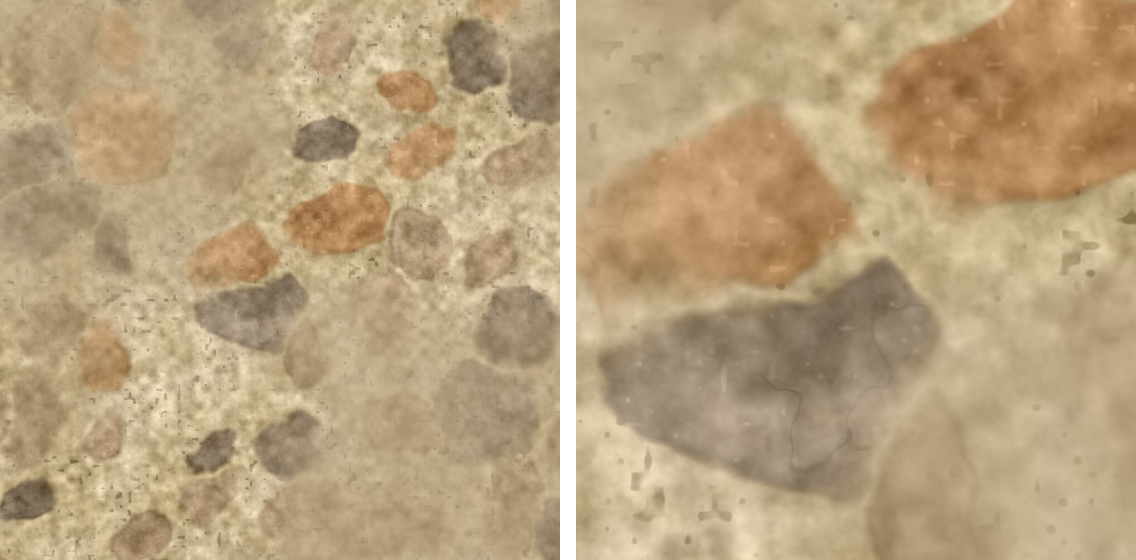
Left: the whole. Right: its middle third, enlarged.
Reproduce this texture procedurally as a WebGL 2 fragment shader.

```glsl
#version 300 es
precision highp float;
// Weathered wall of rounded field stones, half buried in pale sandy mortar.

uniform vec2 u_resolution;
out vec4 fragColor;

const float STONES_ACROSS = 6.2;
const float JITTER = 0.62;
const float MORTAR_GAP = 0.035;
const float LEAN = 0.95;
const float LEAN_SPREAD = 2.3;
const float EDGE_SHARP = 0.018;
const float EDGE_HAZY = 0.085;
const float GRAIN = 0.42;
const float PIT_DEPTH = 0.17;

const vec3 MORTAR_PALE = vec3(0.83, 0.76, 0.63);
const vec3 MORTAR_SAND = vec3(0.75, 0.67, 0.50);
const vec3 HAZE_COLOR = vec3(0.715, 0.635, 0.50);
const vec3 STONE_TAN = vec3(0.65, 0.545, 0.42);
const vec3 STONE_GREY = vec3(0.49, 0.425, 0.345);
const vec3 STONE_OCHRE = vec3(0.73, 0.555, 0.375);

float hash(vec2 p) {
    return fract(sin(dot(p, vec2(127.1, 311.7))) * 43758.5453);
}

float noise(vec2 p) {
    vec2 i = floor(p), f = fract(p);
    f = f * f * (3.0 - 2.0 * f);
    return mix(mix(hash(i), hash(i + vec2(1, 0)), f.x),
               mix(hash(i + vec2(0, 1)), hash(i + vec2(1, 1)), f.x), f.y);
}

float fbm(vec2 p) {
    float sum = 0.0, amp = 0.5;
    for (int i = 0; i < 4; i++) {
        sum += amp * noise(p);
        p = mat2(1.6, 1.2, -1.2, 1.6) * p + 17.3;
        amp *= 0.5;
    }
    return sum / 0.9375;
}

// Distance to one rounded, slightly boxy stone, in cell units.
float stoneDistance(vec2 p, vec2 cell) {
    vec2 jitter = vec2(hash(cell), hash(cell + 31.7)) - 0.5;
    vec2 q = p - cell - 0.5 - jitter * JITTER;
    float angle = LEAN + (hash(cell + 5.3) - 0.5) * LEAN_SPREAD;
    float c = cos(angle), s = sin(angle);
    q = mat2(c, -s, s, c) * q;
    float size = hash(cell + 12.9);
    float major = mix(0.31, 0.68, size * size);
    float minor = major * mix(0.58, 0.95, hash(cell + 23.1));
    float power = mix(2.0, 3.2, hash(cell + 47.5));
    vec2 e = pow(abs(q / vec2(major, minor)) + 1e-4, vec2(power));
    return (pow(e.x + e.y, 1.0 / power) - 1.0) * minor;
}

void main() {
    vec2 uv = gl_FragCoord.xy / min(u_resolution.x, u_resolution.y);
    float pixel = STONES_ACROSS / min(u_resolution.x, u_resolution.y);

    // Uneven outlines come from bending the plane.
    vec2 p = uv * STONES_ACROSS + 3.0;
    vec2 bend = vec2(fbm(p * 1.5), fbm(p * 1.5 + 40.0)) - 0.5;
    vec2 chips = vec2(noise(p * 11.0), noise(p * 11.0 + 70.0)) - 0.5;
    vec2 bent = p + bend * 0.42 + chips * 0.035;

    // Nearest two stones; the second keeps a mortar joint open.
    float nearest = 9.0, second = 9.0;
    vec2 id = vec2(0.0);
    for (int y = -1; y <= 1; y++) {
        for (int x = -1; x <= 1; x++) {
            vec2 cell = floor(bent) + vec2(x, y);
            float d = stoneDistance(bent, cell);
            if (d < nearest) {
                second = nearest;
                nearest = d;
                id = cell;
            } else {
                second = min(second, d);
            }
        }
    }
    float edge = max(nearest, 0.5 * (nearest - second) + MORTAR_GAP);

    // Shared surface variation.
    float haze = smoothstep(0.36, 0.64, fbm(uv * 3.1 + 8.0));
    float blotch = fbm(uv * 9.0 + 3.0);
    float mottle = fbm(uv * 24.0 + 11.0);
    float grain = fbm(uv * 62.0 + 29.0) - 0.5;
    float roughness = mix(1.0, 0.38, haze);

    // Mortar: sand and pale lime, with small dark pits.
    vec3 mortar = mix(MORTAR_SAND, MORTAR_PALE, smoothstep(0.28, 0.68, mix(blotch, mottle, 0.45)));
    mortar = mix(mortar, HAZE_COLOR, haze * 0.62);
    mortar += grain * GRAIN * roughness;
    float pits = smoothstep(0.76, 0.9, noise(uv * 125.0)) * smoothstep(0.42, 0.62, mottle);
    mortar -= pits * PIT_DEPTH * roughness;

    // Stones: one tint each, mottled and stained.
    float kind = hash(id + 61.3);
    vec3 stone = kind < 0.46 ? STONE_TAN : (kind < 0.74 ? STONE_GREY : STONE_OCHRE);
    stone += (hash(id + 83.9) - 0.5) * 0.08;
    stone += (mottle - 0.5) * vec3(0.26, 0.24, 0.21) + (blotch - 0.5) * 0.14;
    stone += grain * GRAIN * 0.72 * roughness;
    float vein = 1.0 - smoothstep(0.0, 0.018, abs(fbm(uv * 13.0 + id) - 0.5));
    stone -= vein * 0.07 * smoothstep(0.48, 0.62, blotch) * roughness;
    stone += smoothstep(0.84, 0.95, noise(uv * 140.0 + 9.0)) * 0.08 * roughness;

    // Dust fades some stones into the mortar.
    float soft = mix(EDGE_SHARP, EDGE_HAZY, haze) + pixel;
    float cover = 1.0 - smoothstep(-soft, soft, edge);
    float clarity = mix(0.97, 0.48, haze) * mix(0.78, 1.0, hash(id + 97.1));
    vec3 color = mix(mortar, stone, cover * clarity);

    // Broken shadow line along the joints.
    float rim = exp(-pow(edge / (0.022 + pixel), 2.0));
    color -= rim * 0.085 * roughness * smoothstep(0.4, 0.62, fbm(p * 2.3 + 50.0));
    fragColor = vec4(clamp(color, 0.0, 1.0), 1.0);
}
```
